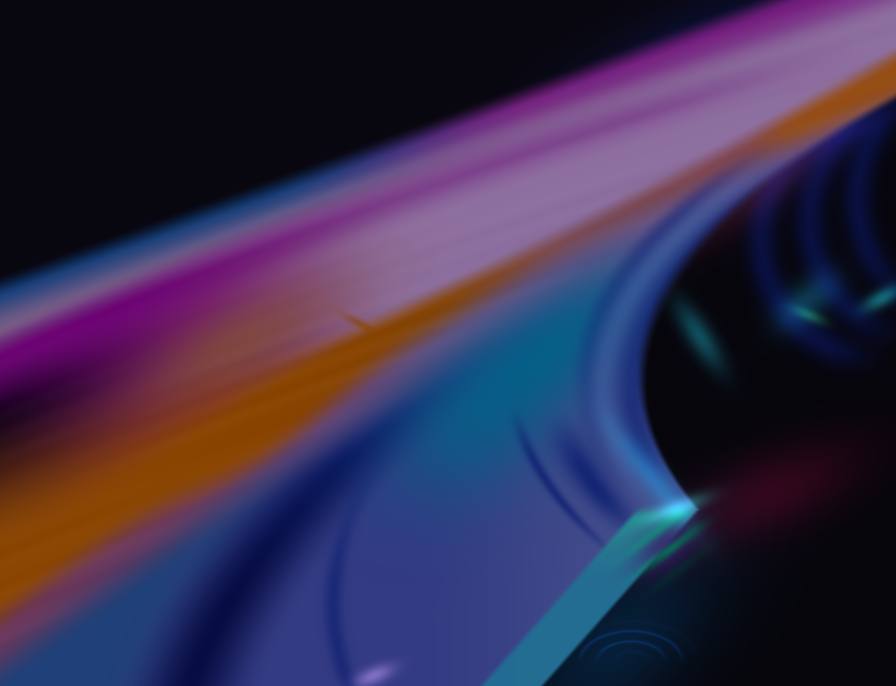
This background is drawn by a Shadertoy shader. Its source:

```glsl
const vec3 NIGHT = vec3(.032, .026, .06);
const vec3 NAVY = vec3(.02, .04, .25);
const vec3 COBALT = vec3(.05, .12, .44);
const vec3 AZURE = vec3(.06, .24, .48);
const vec3 TEAL = vec3(0., .38, .53);
const vec3 VIOLET = vec3(.2, .23, .51);
const vec3 MAGENTA = vec3(.46, .12, .5);
const vec3 LAVENDER = vec3(.55, .43, .62);
const vec3 ORANGE = vec3(.54, .27, .01);
const vec3 COPPER = vec3(.5, .27, .29);
const vec3 MINT = vec3(.15, .58, .56);

float hash(vec2 p) {
    vec3 q = fract(vec3(p.xyx) * .1031);
    q += dot(q, q.yzx + 33.33);
    return fract((q.x + q.y) * q.z);
}

float noise(vec2 p) {
    vec2 i = floor(p), f = fract(p);
    f = f * f * (3. - 2. * f);
    return mix(mix(hash(i), hash(i + vec2(1, 0)), f.x),
               mix(hash(i + vec2(0, 1)), hash(i + 1.), f.x), f.y);
}

// Quadratic through heights a, b, c at the left, centre and right
float arc(float x, float a, float b, float c) {
    return 2. * a * (x - .5) * (x - 1.) + 4. * b * x * (1. - x) + 2. * c * x * (x - .5);
}

float below(float y, float edge, float soft) {
    return 1. - smoothstep(edge - soft, edge + soft, y);
}

float stripe(float d, float width) {
    return exp(-d * d / (width * width));
}

float window(float x, float lo, float hi, float soft) {
    return smoothstep(lo - soft, lo + soft, x) * below(x, hi, soft);
}

float blob(vec2 p, vec2 centre, float angle, vec2 radii) {
    float c = cos(angle), s = sin(angle);
    vec2 q = mat2(c, -s, s, c) * (p - centre) / radii;
    return exp(-dot(q, q));
}

// Diagonal beam: rim, pale ridge, magenta, lavender, amber, purple
vec3 beam(vec3 col, vec2 uv, vec2 p) {
    float x = uv.x, y = uv.y;
    float grain = noise(vec2(x * 3., (y - arc(x, .5, .75, .96)) * 65.)) - .5;
    col = mix(col, COBALT, .3 * blob(p, vec2(1.02, .95), .4, vec2(.2, .05)));
    vec3 rim = mix(AZURE, MAGENTA, smoothstep(.3, .6, x));
    col = mix(col, rim, below(y, arc(x, .583, .82, 1.065), .018));
    col = mix(col, LAVENDER * mix(.82, 1., x), below(y, arc(x, .55, .785, 1.01), .035));
    vec3 band = mix(vec3(.43, .01, .46), MAGENTA + vec3(.02, .1, .04), smoothstep(.1, .5, x));
    col = mix(col, band, below(y, arc(x, .5, .755, .95), .025) * below(x, .85, .15));
    col = mix(col, LAVENDER, below(y, arc(x, .45, .722, .94), .035) * smoothstep(.22, .46, x));
    col = mix(col, vec3(.06, .01, .09), below(y, arc(x, .435, .67, .9), .055) * below(x, .11, .16));
    col = mix(col, vec3(.5, .3, .2), .85 * blob(p, vec2(.34, .49), .5, vec2(.19, .07)));
    float soft = mix(.11, .018, smoothstep(0., .42, x));
    vec3 amber = mix(ORANGE, COPPER, smoothstep(.48, .65, x));
    amber = mix(amber, vec3(.58, .3, .08), smoothstep(.82, .9, x));
    col = mix(col, amber, below(y, arc(x, .303, .578, .92), soft));
    col = mix(col, ORANGE, .7 * blob(p, vec2(.53, .525), -.5, vec2(.035, .006)));
    vec3 purple = mix(vec3(.42, .22, .36), vec3(.43, .32, .53), smoothstep(.15, .6, x));
    col = mix(col, purple, below(y, arc(x, .1, .532, .855) - .035 * stripe(x - .29, .1), .03));
    return col + .025 * grain * below(y, arc(x, .57, .81, 1.05), .02);
}

// Blue basin with a teal pool and dark creases
vec3 basin(vec3 col, vec2 uv, vec2 p, float shore) {
    float x = uv.x, y = uv.y;
    vec3 water = mix(VIOLET, vec3(.27, .31, .55), smoothstep(.45, .75, x));
    float crease = x - (.2 + .25 * y + .85 * y * y);
    water = mix(water, vec3(.12, .25, .47), below(crease, -.04, .06));
    water = mix(water, mix(NAVY, COBALT, smoothstep(.1, .5, y)),
                window(crease, -.025, .05, .045) * below(y, .43, .12));
    float fold = x - (.372 + 1.2 * (y - .12) * (y - .12));
    water = mix(water, COBALT, .65 * stripe(fold, .01) * below(y, .25, .12));
    col = mix(col, water, below(y, arc(x, .03, .47, .82), .045));
    col = mix(col, TEAL, .9 * blob(p, vec2(.79, .48), .7, vec2(.19, .07)));
    col = mix(col, TEAL, .55 * blob(p, vec2(.7, .39), .8, vec2(.14, .1)));

    // Curved sheets that follow the shore
    float d = shore - x;
    float sheets = .5 + .5 * cos(d * 95. + 5. * y);
    col = mix(col, mix(COBALT, vec3(.23, .34, .6), sheets), .65 * window(d, -.02, .065, .018) * window(y, .29, .74, .07));
    col = mix(col, COBALT, .85 * stripe(d - .095, .02) * window(y, .24, .36, .05));
    return mix(col, COBALT, .75 * stripe(d - .145, .007) * window(y, .22, .37, .05));
}

// Dim reflections on the dark side
vec3 shadows(vec2 p) {
    vec3 col = mix(NIGHT * .75, vec3(.24, .08, .17), .8 * blob(p, vec2(1.13, .75), .7, vec2(.16, .035)));
    col += vec3(.17, .005, .06) * blob(p, vec2(1.12, .28), .4, vec2(.14, .055));
    col += vec3(0., .1, .17) * blob(p, vec2(.9, .06), .75, vec2(.18, .09));
    for (int i = 0; i < 3; i++) {
        float k = float(i);
        float ring = length(p - vec2(1.28 + .07 * k, .65 + .03 * k)) - .17;
        col += vec3(.01, .04, .2) * stripe(ring, .022) * below(p.x, 1.25 + .03 * k, .06);
    }
    float ripple = length((p - vec2(.92, .035)) * vec2(.6, 1.));
    col += vec3(.01, .06, .16) * stripe(sin(ripple * 210.), .4) * window(ripple, .015, .055, .01) * smoothstep(.03, .06, p.y);
    col += vec3(.04, .28, .32) * blob(p, vec2(1.02, .51), -1., vec2(.055, .018));
    col += vec3(.03, .2, .25) * blob(p, vec2(1.175, .56), .7, vec2(.05, .026));
    col += vec3(.05, .25, .12) * blob(p, vec2(1.18, .54), -.4, vec2(.025, .008));
    return col + vec3(.05, .38, .38) * blob(p, vec2(1.285, .565), .5, vec2(.03, .012));
}

void mainImage(out vec4 fragColor, in vec2 fragCoord) {
    vec2 uv = fragCoord / iResolution.xy;
    vec2 p = uv * vec2(1.306, 1.);
    float bow = .716 + 1.7 * (uv.y - .45) * (uv.y - .45);
    float cut = .605 + .677 * uv.y;
    vec3 col = basin(beam(NIGHT, uv, p), uv, p, bow);

    // Bright blade along the lower shore
    float blade = smoothstep(-.073, -.062, uv.x - cut) * below(uv.y, .255, .012);
    col = mix(col, mix(vec3(.12, .45, .58), MINT, smoothstep(.15, .26, uv.y)), .85 * blade);
    float edge = min(bow, cut);
    float soft = mix(.004, .013, smoothstep(.28, .65, uv.y));
    col = mix(col, shadows(p), smoothstep(edge - soft, edge + soft, uv.x));

    // Faceted tip and its glow
    float facet = blob(p, vec2(.972, .205), .7, vec2(.055, .032));
    float bands = .5 + .5 * sin((p.y - p.x * .75) * 150.);
    col = mix(col, mix(vec3(.22, .13, .42), vec3(.04, .48, .4), bands * bands), .85 * facet);
    col += MINT * .6 * blob(p, vec2(.99, .26), .35, vec2(.045, .012));
    col += vec3(0., .2, .2) * blob(p, vec2(.955, .3), -.9, vec2(.09, .018));
    col += vec3(.3, .2, .25) * blob(p, vec2(.545, .015), .4, vec2(.03, .012));
    fragColor = vec4(clamp(col, 0., 1.), 1.);
}
```
